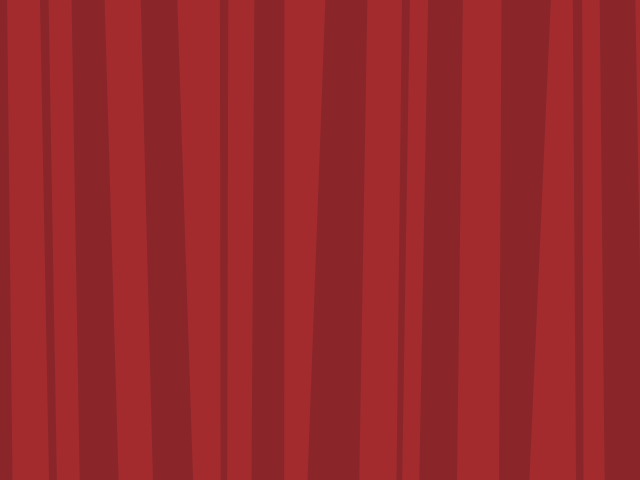
Reproduce this pattern procedurally as a Shadertoy shader.

```glsl
const vec3 LIGHT_RED = vec3(0.639, 0.169, 0.180);
const vec3 DARK_RED  = vec3(0.541, 0.149, 0.161);

// Lengths are in canvas heights; each group holds a thin, a medium and a wide fold.
const float GROUP_PERIOD = 0.366;
const float GROUP_START  = 0.10;
const vec3  FOLD_OFFSET  = vec3(0.0, 0.093, 0.247);
const vec3  FOLD_WIDTH   = vec3(0.017, 0.070, 0.088);
const vec3  FOLD_LEAN    = vec3(0.017, 0.019, 0.045);
const float WIDTH_VARIATION = 0.18;
const float PLACE_JITTER = 0.008;
const float LEAN_JITTER  = 0.25;
const float FLARE_MIN    = -0.25;
const float FLARE_MAX    = 0.55;
const float SWAY_PERIOD  = 1.3;
const float SWAY_CENTER  = 0.18;
const float TAU = 6.28318;

float hash(vec2 p) {
    return fract(sin(dot(p, vec2(127.1, 311.7))) * 43758.5453);
}

// Random value from -1 to 1
float signedHash(vec2 p) {
    return 2.0 * hash(p) - 1.0;
}

// Horizontal distance to a straight, tapering fold; negative inside
float foldDistance(vec2 p, int group, int kind) {
    vec2 id = vec2(float(group), float(kind));
    float center = GROUP_START + id.x * GROUP_PERIOD + FOLD_OFFSET[kind]
                 + PLACE_JITTER * signedHash(id + 3.7);

    // Neighbouring folds share a slowly changing lean
    float sway = -cos(TAU * (center - SWAY_CENTER) / SWAY_PERIOD);
    float lean = FOLD_LEAN[kind] * (sway + LEAN_JITTER * signedHash(id + 11.3));

    float width = FOLD_WIDTH[kind] * (1.0 + WIDTH_VARIATION * signedHash(id + 23.9));
    float flare = mix(FLARE_MIN, FLARE_MAX, hash(id + 41.1));

    float rise = p.y - 0.5;
    return abs(p.x - center - lean * rise) - 0.5 * width * (1.0 + flare * rise);
}

void mainImage(out vec4 fragColor, in vec2 fragCoord) {
    vec2 p = fragCoord / iResolution.y;
    float aspect = iResolution.x / iResolution.y;
    int lastGroup = int(aspect / GROUP_PERIOD) + 1;

    // Union of all folds
    float d = 1.0;
    for (int group = -1; group <= lastGroup; group++) {
        for (int kind = 0; kind < 3; kind++) {
            d = min(d, foldDistance(p, group, kind));
        }
    }

    // One-pixel smooth edge
    float fold = clamp(0.5 - d * iResolution.y, 0.0, 1.0);
    fragColor = vec4(mix(LIGHT_RED, DARK_RED, fold), 1.0);
}
```
